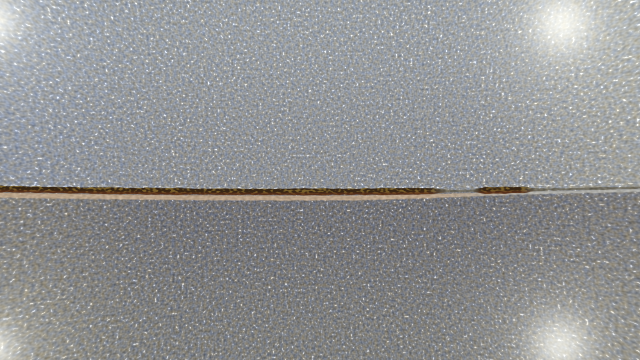
Write a Shadertoy shader that draws this texture.

```glsl
const vec3 UPPER_NEAR = vec3(0.555, 0.565, 0.580);
const vec3 UPPER_FAR = vec3(0.610, 0.628, 0.645);
const vec3 LOWER_NEAR = vec3(0.452, 0.452, 0.466);
const vec3 LOWER_FAR = vec3(0.500, 0.502, 0.500);
const vec3 WARM_TINT = vec3(0.070, 0.065, 0.040);
const vec3 GLOW_COLOR = vec3(1.00, 1.00, 0.97);
const vec3 RUST_DARK = vec3(0.20, 0.13, 0.06);
const vec3 RUST_OLIVE = vec3(0.47, 0.37, 0.15);
const vec3 RUST_RED = vec3(0.37, 0.18, 0.09);
const vec3 TAN = vec3(0.76, 0.66, 0.55);
const vec3 PALE_EDGE = vec3(0.70, 0.70, 0.68);
const vec3 BARE_GAP = vec3(0.40, 0.38, 0.32);
const vec2 LENS_CENTER = vec2(0.89, 0.50);
const float LENS_STRETCH = 0.20;
const float GRAIN_SCALE = 125.0;
const float GRAIN_AMOUNT = 0.21;
const float TINT_AMOUNT = 0.07;
const float SPARKLE_AMOUNT = 0.65;

vec2 hashGradient(vec2 cell) {
    vec3 h = fract(cell.xyx * vec3(0.1031, 0.1030, 0.0973));
    h += dot(h, h.yzx + 33.33);
    float angle = 6.2832 * fract((h.x + h.y) * h.z);
    return vec2(cos(angle), sin(angle));
}

float gradientNoise(vec2 p) {
    vec2 i = floor(p), f = fract(p);
    vec2 u = f * f * f * (f * (f * 6.0 - 15.0) + 10.0);
    vec2 e = vec2(0.0, 1.0);
    float a = dot(hashGradient(i), f);
    float b = dot(hashGradient(i + e.yx), f - e.yx);
    float c = dot(hashGradient(i + e.xy), f - e.xy);
    float d = dot(hashGradient(i + e.yy), f - e.yy);
    return mix(mix(a, b, u.x), mix(c, d, u.x), u.y);
}

float seamHeight(float x) {
    return 0.4676 + 0.0125 * (x - 0.8) * (x - 0.8);
}

// Soft band around zero
float band(float d, float halfWidth, float blur) {
    return 1.0 - smoothstep(halfWidth - blur, halfWidth + blur, abs(d));
}

float glow(vec2 p, vec2 center, float radius) {
    vec2 d = (p - center) / radius;
    return 0.68 * exp(-dot(d, d)) + 0.22 * exp(-dot(d, d) * 0.13);
}

vec3 panelColor(vec2 p, float d) {
    float up = smoothstep(0.0, 0.52, d);
    float down = smoothstep(0.0, 0.47, -d);
    vec3 upper = mix(UPPER_NEAR, UPPER_FAR, up);
    vec3 lower = mix(LOWER_NEAR, LOWER_FAR, down);
    float side = smoothstep(0.35, 0.95, abs(p.x - LENS_CENTER.x));
    float right = step(LENS_CENTER.x, p.x);
    upper += side * mix(vec3(0.015, 0.025, 0.045), WARM_TINT, right);
    lower += side * WARM_TINT * mix(0.9, 0.6, right);
    return mix(lower, upper, smoothstep(-0.012, 0.004, d));
}

// Metallic grain, drawn out toward the corners
vec3 grain(vec2 p) {
    vec2 q = p - LENS_CENTER;
    q = (q * (1.0 - LENS_STRETCH * dot(q, q)) + 4.0) * GRAIN_SCALE;
    float coarse = gradientNoise(q);
    float fine = gradientNoise(q * 1.63 + 31.7);
    float tint = gradientNoise(q * 0.83 + 77.3);
    float sparkle = smoothstep(0.22, 0.65, coarse * 0.65 + fine * 0.6);
    vec3 g = vec3(GRAIN_AMOUNT * (0.6 * coarse + 0.55 * fine));
    return g + TINT_AMOUNT * tint * vec3(1.0, 0.3, -1.2) + SPARKLE_AMOUNT * sparkle * 0.4;
}

void mainImage(out vec4 fragColor, in vec2 fragCoord) {
    vec2 p = fragCoord / iResolution.y;
    float blur = max(0.0018, 0.7 / iResolution.y);
    float d = p.y - seamHeight(p.x);

    // Panels, reflected lamps and grain
    vec3 color = panelColor(p, d);
    float light = glow(p, vec2(1.562, 0.935), 0.085)
                + glow(p, vec2(1.556, 0.040), 0.085) * 0.85
                + glow(p, vec2(-0.025, 0.940), 0.075)
                + glow(p, vec2(-0.025, 0.030), 0.070) * 0.85;
    light = min(light, 1.0);
    color = mix(color, GLOW_COLOR, light);
    color += grain(p) * (1.0 - 0.75 * light);

    // Rust coverage: long run, bare gap, short run, clean end
    float rust = 1.0 - smoothstep(1.18, 1.26, p.x);
    rust += smoothstep(1.31, 1.34, p.x) * (1.0 - smoothstep(1.44, 1.50, p.x));
    float cleanEnd = smoothstep(0.95, 1.55, p.x);
    float rough = gradientNoise(vec2(p.x * 48.0, 3.5));
    float chips = gradientNoise(p * vec2(85.0, 150.0) + 9.0);

    // Exposed lower lip
    float lipOffset = mix(0.0175, 0.0085, cleanEnd);
    float lipWidth = mix(0.0068, 0.0040, cleanEnd);
    float lip = band(d + lipOffset + 0.0015 * chips, lipWidth, blur * 1.4);
    vec3 lipColor = mix(TAN, PALE_EDGE, smoothstep(1.15, 1.55, p.x));
    lipColor += 0.12 * chips + 0.03 * rough;
    color = mix(color, lipColor, lip * 0.88);

    // Bright chipped rim above the groove
    float rim = band(d - 0.0105 - 0.004 * rough, 0.0022, blur);
    color += rim * smoothstep(-0.05, 0.35, chips) * 0.22;

    // Dark groove with olive flakes and a reddish underside
    float grooveWidth = mix(0.0030, 0.0088, rust) + 0.0025 * rough;
    float groove = band(d + 0.0005, grooveWidth, blur);
    vec3 rustColor = mix(RUST_DARK, RUST_OLIVE, smoothstep(-0.12, 0.38, chips + 0.3 * rough));
    rustColor = mix(rustColor, RUST_RED, 0.75 * smoothstep(0.001, -0.007, d));
    vec3 grooveColor = mix(BARE_GAP + 0.15 * chips, rustColor, rust);
    color = mix(color, grooveColor, groove * mix(0.8, 0.96, rust));

    fragColor = vec4(clamp(color, 0.0, 1.0), 1.0);
}
```
